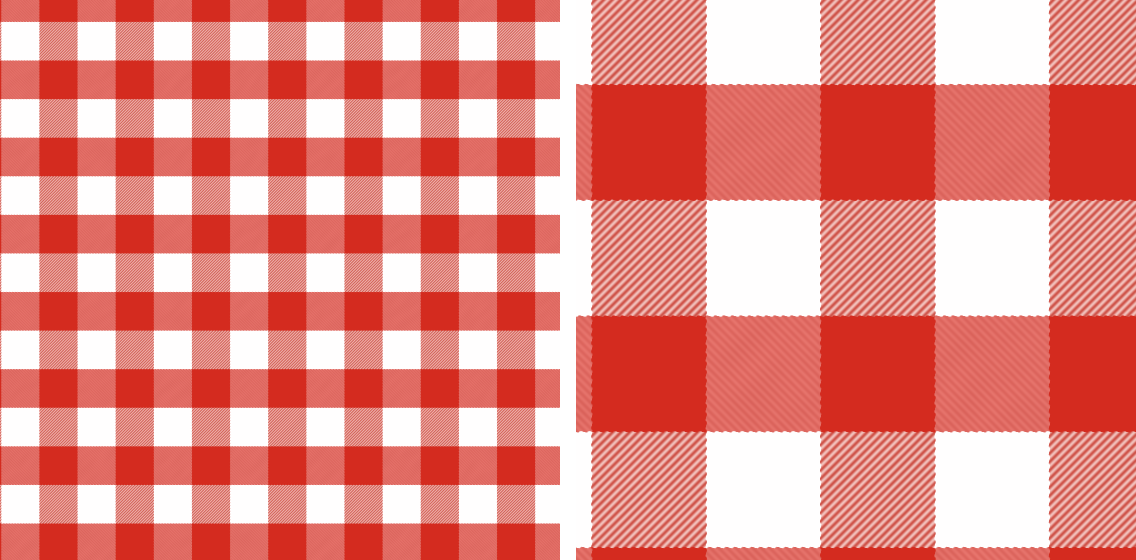
Left: the whole. Right: its middle third, enlarged.
Give the GLSL for this pattern, as a WebGL 2 fragment shader.

```glsl
#version 300 es
precision highp float;

#define PERIOD vec2(0.1362, 0.1378)
#define BAND_CENTER vec2(0.1044, 0.0307)
#define HATCH_FREQ 198.0
#define TOOTH 0.0008
#define MOTTLE 0.012
#define WHITE vec3(1.0, 0.995, 0.995)
#define RED vec3(0.83, 0.17, 0.12)
#define WARP_LIGHT vec3(0.95, 0.76, 0.74)
#define WARP_DARK vec3(0.81, 0.32, 0.28)
#define WEFT_LIGHT vec3(0.90, 0.45, 0.42)
#define WEFT_DARK vec3(0.86, 0.39, 0.36)

uniform vec2 u_resolution;
out vec4 fragColor;

const float PI = 3.14159265;

vec2 hashGradient(vec2 cell) {
    float angle = 2.0 * PI * fract(sin(dot(cell, vec2(127.1, 311.7))) * 43758.5);
    return vec2(cos(angle), sin(angle));
}

float gradientNoise(vec2 p) {
    vec2 i = floor(p), f = fract(p);
    vec2 s = f * f * f * (f * (f * 6.0 - 15.0) + 10.0);
    vec2 e = vec2(0.0, 1.0);
    float bottom = mix(dot(hashGradient(i), f),
                       dot(hashGradient(i + e.yx), f - e.yx), s.x);
    float top = mix(dot(hashGradient(i + e.xy), f - e.xy),
                    dot(hashGradient(i + e.yy), f - e.yy), s.x);
    return mix(bottom, top, s.y);
}

// Diagonal threads, 0 to 1, fading to their mean when finer than a pixel
float hatch(float across, float pixel) {
    float w = PI * min(HATCH_FREQ * pixel, 1.0);
    float fade = sin(w) / w;
    return 0.5 + 0.5 * fade * fade * sin(2.0 * PI * HATCH_FREQ * across);
}

// Signed distance to the band edges on each axis, positive inside
vec2 bandDistance(vec2 p) {
    vec2 t = fract((p - BAND_CENTER) / PERIOD + 0.5) - 0.5;
    return (0.25 - abs(t)) * PERIOD;
}

void main() {
    vec2 uv = gl_FragCoord.xy / u_resolution;
    vec2 pixel = 1.0 / u_resolution;
    float finest = max(pixel.x, pixel.y);

    // Opposed thread directions in the two sets of bands
    float warpThread = hatch(uv.x - uv.y, finest);
    float weftThread = hatch(uv.x + uv.y, finest);

    // Band coverage, with threads that notch the edges
    vec2 teeth = TOOTH * (vec2(warpThread, weftThread) - 0.5);
    vec2 band = clamp((bandDistance(uv) + teeth) / pixel + 0.5, 0.0, 1.0);

    // Soft tonal drift along the half-tone cloth
    float drift = MOTTLE * gradientNoise(vec2(uv.x + uv.y, 3.0 * (uv.x - uv.y)) * 18.0);
    vec3 warp = mix(WARP_LIGHT, WARP_DARK, warpThread) + drift;
    vec3 weft = mix(WEFT_LIGHT, WEFT_DARK, weftThread) + drift;

    // Gingham: white ground, half-tone bands, solid red crossings
    vec3 color = mix(mix(WHITE, warp, band.x), mix(weft, RED, band.x), band.y);
    fragColor = vec4(color, 1.0);
}
```
